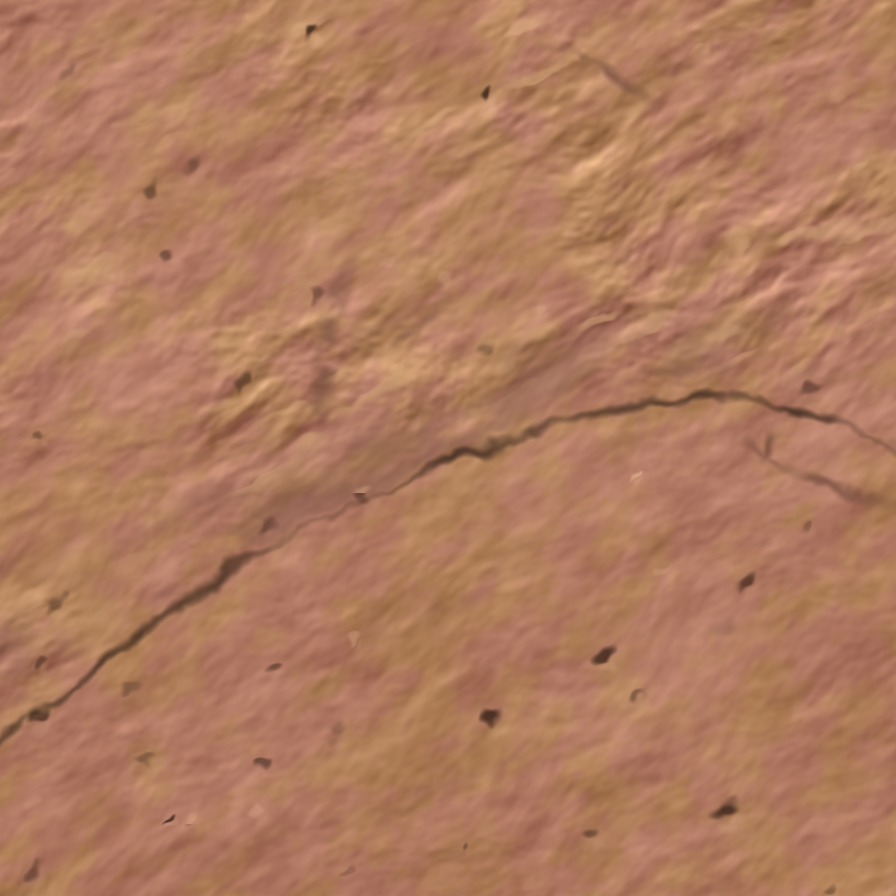
Reproduce this texture procedurally as a WebGL 1 fragment shader.

```glsl
precision highp float;
uniform vec2 u_resolution;

float hash(vec2 p) {
  vec3 q = fract(vec3(p.xyx) * 0.1031);
  q += dot(q, q.yzx + 33.33);
  return fract((q.x + q.y) * q.z);
}

float noise(vec2 p) {
  vec2 i = floor(p), f = fract(p);
  f = f * f * (3.0 - 2.0 * f);
  return mix(mix(hash(i), hash(i + vec2(1.0, 0.0)), f.x),
             mix(hash(i + vec2(0.0, 1.0)), hash(i + 1.0), f.x), f.y);
}

float fbm(vec2 p) {
  float sum = 0.0, amp = 0.53;
  for (int i = 0; i < 4; i++) {
    sum += amp * noise(p);
    p = mat2(0.96, 0.28, -0.28, 0.96) * p * 2.0 + 17.3;
    amp *= 0.5;
  }
  return sum;
}

vec2 rotate(vec2 p, float a) {
  float c = cos(a), s = sin(a);
  return vec2(c * p.x + s * p.y, c * p.y - s * p.x);
}

// Rock surface, stretched along the rising grain
float height(vec2 p) {
  vec2 warped = p + 0.03 * vec2(noise(p * 9.0), noise(p * 9.0 + 40.0));
  return fbm(rotate(warped, 0.55) * vec2(13.0, 26.0) + 30.0);
}

// Soft line between two points, fading toward its ends
float fissure(vec2 p, vec2 a, vec2 b, float width) {
  vec2 ab = b - a;
  float t = clamp(dot(p - a, ab) / dot(ab, ab), 0.0, 1.0);
  float d = length(p - a - ab * t);
  return (1.0 - smoothstep(0.0, 1.0, d / width)) * (0.2 + 0.8 * sin(3.14 * t));
}

// x: dark pits, y: pale chips and lit pit rims
vec2 scatter(vec2 p, float cells, float density) {
  vec2 marks = vec2(0.0), home = floor(p * cells);
  for (int j = -1; j <= 1; j++) {
    for (int i = -1; i <= 1; i++) {
      vec2 id = home + vec2(float(i), float(j)) + cells * 3.0;
      if (hash(id) > density) continue;
      vec2 jitter = vec2(hash(id + 5.1), hash(id + 9.7));
      vec2 center = (id - cells * 3.0 + 0.15 + 0.7 * jitter) / cells;
      float size = mix(0.008, 0.018, hash(id + 21.3));
      float angle = mix(0.3, 1.0, hash(id + 13.9));
      vec2 q = p - center + 0.012 * (vec2(noise(p * 80.0), noise(p * 80.0 + 8.0)) - 0.5);
      float body = 1.0 - smoothstep(0.3, 1.15, length(rotate(q, angle) / vec2(size, size * 0.55)));
      vec2 rimPos = rotate(q - size * vec2(0.5, -0.9), angle);
      float rim = 1.0 - smoothstep(0.2, 1.1, length(rimPos / vec2(size, size * 0.6)));
      float strength = mix(0.2, 1.0, pow(hash(id + 33.7), 1.5));
      float pale = step(0.65, hash(id + 47.1)) * step(0.45, p.y);
      marks = max(marks, strength * vec2(body * (1.0 - pale), max(body * pale, rim * 0.4)));
    }
  }
  return marks;
}

void main() {
  vec2 p = gl_FragCoord.xy / min(u_resolution.x, u_resolution.y);
  vec2 wobble = vec2(fbm(p * 16.0), fbm(p * 16.0 + 60.0)) - 0.5;
  vec2 bent = p + 0.04 * wobble;

  // Signed distance above the arching main crack
  float reach = bent.x - 0.85;
  float slope = reach * (reach > 0.0 ? -5.0 : -1.07);
  float above = (bent.y - 0.553 - 0.5 * reach * slope) / sqrt(1.0 + slope * slope);
  float upper = smoothstep(-0.02, 0.1, above);

  // Blotched ochre and rose ground
  float blotch = 0.35 * fbm(p * 6.0 + 3.0) + 0.65 * fbm(rotate(p, 0.7) * vec2(22.0, 36.0));
  vec3 color = mix(vec3(0.69, 0.5, 0.345), vec3(0.69, 0.467, 0.385), smoothstep(0.34, 0.64, blotch));
  color += 0.09 * (fbm(rotate(p, 0.5) * vec2(4.0, 8.0) + 80.0) - 0.47);
  color += 0.1 * (fbm(rotate(p, 0.8) * vec2(26.0, 48.0) + 9.0) - 0.49);
  color += 0.035 * (noise(rotate(p, 0.8) * vec2(70.0, 130.0)) - 0.5);

  // Side light from the upper left on the relief
  float relief = height(p) - height(p + vec2(-0.003, 0.006));
  float rough = smoothstep(0.38, 0.62, fbm(p * 7.0 + 11.0));
  relief *= mix(0.32, 0.4 + 0.5 * rough, upper);
  color += relief * vec3(1.0, 0.92, 0.8);

  // Short bright flakes on the upper slope
  float flake = noise(rotate(bent, 0.45) * vec2(17.0, 55.0) + 70.0);
  flake = smoothstep(0.74, 0.95, flake) * upper * (0.25 + 0.75 * rough);
  color = mix(color, vec3(0.86, 0.68, 0.5), 0.6 * flake);

  // Mauve shade on the ledge over the crack
  float ledge = smoothstep(-0.005, 0.015, above) * (1.0 - smoothstep(0.03, 0.14, above));
  ledge *= smoothstep(0.36, 0.62, fbm(rotate(bent, 0.5) * vec2(8.0, 18.0) + 25.0));
  color = mix(color, vec3(0.52, 0.35, 0.3), 0.5 * ledge);

  // Main crack, opening and closing along its length
  float open = smoothstep(0.4, 0.75, fbm(vec2(p.x * 11.0 + 2.0, 4.0)));
  open = max(open, 1.0 - smoothstep(0.02, 0.09, abs(p.x - 0.52)));
  open = max(open, 1.0 - smoothstep(0.01, 0.05, abs(p.x - 0.78)));
  open *= 0.6 + 0.6 * noise(p * 45.0);
  float crack = 1.0 - smoothstep(0.0, mix(0.006, 0.01, open), abs(above));
  color = mix(color, vec3(0.27, 0.18, 0.13), crack * mix(0.25, 0.8, open));

  // Ragged branches
  float branches = fissure(bent, vec2(0.385, 0.71), vec2(0.345, 0.5), 0.02);
  branches = max(branches, fissure(bent, vec2(0.49, 0.675), vec2(0.43, 0.6), 0.009));
  branches = max(branches, fissure(bent, vec2(0.885, 0.545), vec2(0.84, 0.465), 0.011));
  branches = max(branches, fissure(bent, vec2(0.81, 0.51), vec2(1.0, 0.43), 0.01));
  branches = max(branches, fissure(bent, vec2(0.64, 0.95), vec2(0.72, 0.89), 0.01));
  branches *= smoothstep(0.2, 0.65, noise(p * 38.0));
  color = mix(color, vec3(0.43, 0.28, 0.22), 0.65 * branches);

  // Pits and chips
  vec2 marks = max(scatter(p, 8.0, 0.35), 0.5 * scatter(p + 0.37, 14.0, 0.15));
  color = mix(color, vec3(0.88, 0.7, 0.55), 0.8 * marks.y);
  color = mix(color, vec3(0.16, 0.09, 0.06), 0.9 * marks.x);

  gl_FragColor = vec4(clamp(color, 0.0, 1.0), 1.0);
}
```
